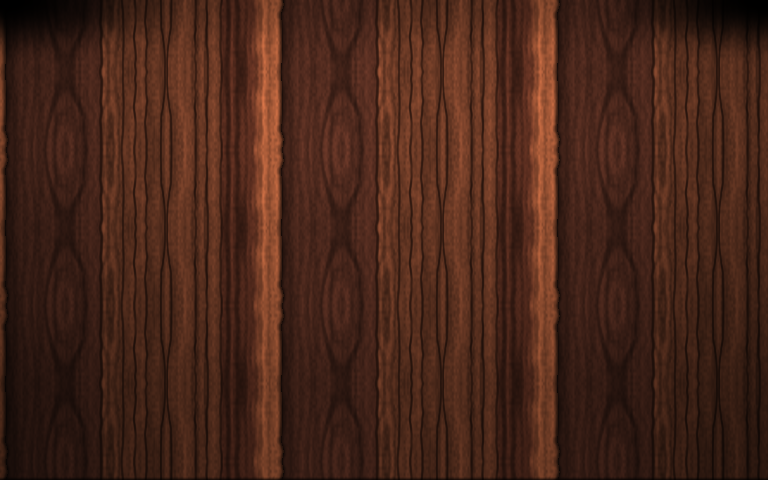
This texture is drawn by a WebGL 2 fragment shader. Its source:

```glsl
#version 300 es
precision highp float;
uniform vec2 u_resolution;
out vec4 fragColor;

const float TAU = 6.2831853;

float hash(vec2 p) {
    p = fract(p * vec2(0.1031, 0.1137));
    p += dot(p, p.yx + 33.33);
    return fract((p.x + p.y) * p.x * 17.0);
}

float noise(vec2 p) {
    vec2 i = floor(p), f = fract(p);
    f = f * f * (3.0 - 2.0 * f);
    return mix(mix(hash(i), hash(i + vec2(1, 0)), f.x),
               mix(hash(i + vec2(0, 1)), hash(i + vec2(1, 1)), f.x), f.y);
}

// Nested eyes that pinch together halfway between mirrored tiles
float eyeField(float dx, float halfWidth, float m) {
    float k = dx / halfWidth;
    return sqrt(2.0 * k * k + 1.0 - cos(TAU * m));
}

float band(float x, float a, float b) {
    return smoothstep(a - 0.004, a + 0.004, x) * (1.0 - smoothstep(b - 0.004, b + 0.004, x));
}

float stroke(float d, float width) {
    return 1.0 - smoothstep(width * 0.2, width * 1.5, abs(d));
}

vec3 wood(float x, float m) {
    float wobble = noise(vec2(x * 9.0, m * 9.0)) - 0.5;
    float grainX = x + 0.008 * wobble;
    float fibre = noise(vec2(grainX * 105.0, m * 3.0 + 7.0));
    float streak = noise(vec2(grainX * 45.0, m * 1.5 + 30.0));
    float pores = noise(vec2(x * 160.0, m * 48.0 + 50.0));

    float edge = 0.344 + 0.007 * (noise(vec2(m * 16.0, 4.0)) - 0.5);
    float pale = band(x, edge, 0.78);
    float red = smoothstep(0.776, 0.784, x);
    float orange = smoothstep(0.885, 0.935, x + 0.02 * wobble);

    // Plank base colours
    vec3 col = vec3(0.305, 0.160, 0.115);
    col = mix(col, vec3(0.455, 0.245, 0.158), pale);
    col = mix(col, vec3(0.335, 0.168, 0.115), red);
    col = mix(col, vec3(0.62, 0.335, 0.208), orange);

    // Cathedral figure of the dark plank and lobes of the pale one
    float eye = eyeField(x - 0.218 + 0.012 * wobble, 0.075, m);
    float lobes = sin(eyeField(x - 0.380, 0.03, m) * 7.0 + wobble * 4.0);
    float dark = 1.0 - max(pale, red);
    col *= 1.0 + dark * 0.10 * sin(eye * 12.0 + wobble * 6.0) * exp(-0.25 * eye);
    col *= 1.0 - dark * 0.22 * stroke(eye - 1.414, 0.12);
    col *= 1.0 + dark * 0.10 * (1.0 - smoothstep(0.2, 1.4, eye));
    col *= 1.0 + pale * 0.13 * lobes * band(x, 0.35, 0.415);

    // Fibres and pores
    col *= 0.60 + 0.28 * fibre + 0.28 * streak + 0.22 * pores;
    float stripes = smoothstep(0.45, 0.75, noise(vec2(grainX * 62.0, m * 1.5)));
    col *= 1.0 - 0.4 * stripes * red * (1.0 - orange) - 0.16 * stripes * pale;

    // Long dark veins with soft halos
    float veins[6] = float[6](0.423, 0.466, 0.508, 0.687, 0.730, 0.780);
    float ink = 0.0, halo = 0.0;
    for (int i = 0; i < 6; i++) {
        float bend = 0.008 * (noise(vec2(m * 7.0, float(i) * 5.0)) - 0.5)
                   + 0.004 * (noise(vec2(m * 22.0, float(i) * 5.0 + 2.0)) - 0.5);
        float strength = 0.45 + 0.4 * noise(vec2(m * 8.0, float(i) * 3.0 + 80.0));
        float d = x - veins[i] - bend;
        ink = max(ink, strength * stroke(d, 0.0045));
        halo = max(halo, exp(-abs(d) * 90.0));
    }

    // Pair of veins opening into slim diamonds
    float gape = 0.003 + 0.009 * (1.0 + cos(TAU * m)) + 0.007 * (noise(vec2(m * 14.0, 61.0)) - 0.5);
    float diamond = abs(x - 0.58) - gape;
    ink = max(ink, 0.7 * stroke(diamond, 0.004));
    halo = max(halo, exp(-abs(diamond) * 90.0));
    ink = max(ink, 0.8 * stroke(x - edge, 0.006));
    col *= 1.0 - 0.22 * halo * pale;
    col = mix(col, vec3(0.125, 0.062, 0.040), ink);

    // Shadow beside the bright strip
    col *= 1.0 - 0.4 * exp(-x * 40.0) - 0.35 * exp(-x * 130.0);
    return col * (1.0 - 0.6 * smoothstep(0.98, 1.0, x));
}

void main() {
    vec2 uv = gl_FragCoord.xy / u_resolution;
    float depth = 1.0 - uv.y;

    // Horizontal repeats, and tiles mirrored vertically
    float m = abs(fract(depth * 3.08 - 0.462) - 0.5);
    float across = uv.x * 2.783 - 0.022;
    float seam = abs(fract(across + 0.5) - 0.5);
    across += 0.013 * (noise(vec2(m * 15.0, 21.0)) - 0.5) * (1.0 - smoothstep(0.0, 0.08, seam));
    vec3 col = wood(fract(across), m);

    // Light falling from the upper middle, black upper corners
    float side = abs(uv.x - 0.5) * 2.0;
    float light = 1.10 - 0.34 * side * side - 0.38 * smoothstep(0.2, 1.0, depth);
    light *= 0.75 + 0.25 * smoothstep(0.0, 0.14, depth);
    light *= smoothstep(0.02, 0.25, length(vec2(1.0 - side, depth * 3.6) * 0.5));
    light *= smoothstep(-0.004, 0.008, uv.y);
    fragColor = vec4(col * light, 1.0);
}
```
